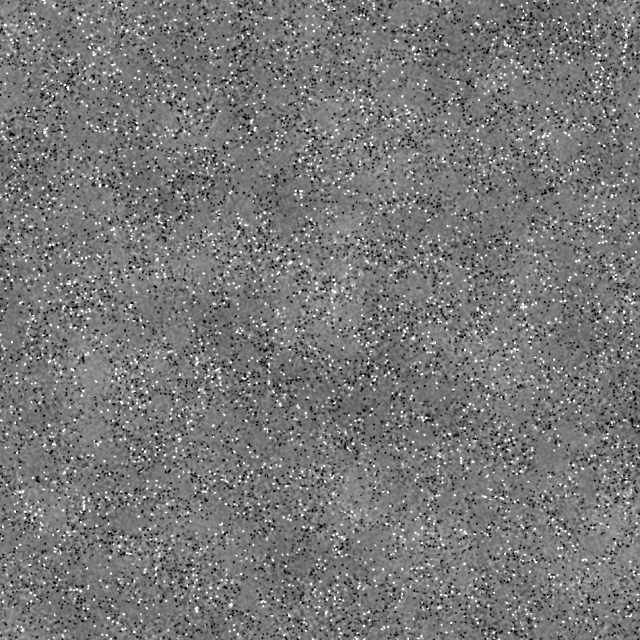
A Shadertoy shader for this texture:

```glsl
// Grey mineral surface: soft cloudy mottling under a fine grain, strewn with
// tiny dark and light specks. Clouds, grain and speck density come from
// gradient noise; the specks are jittered, slightly oblong points on a grid.

const float BASE_GREY = 0.478;
const float SPECK_CELLS = 310.0;  // speck grid cells per canvas height
const float LIGHT_SHARE = 0.042;  // chance that a cell holds a light speck
const float DARK_SHARE = 0.110;   // chance that a cell holds a dark speck

vec2 hash2(vec2 p, float seed) {
    vec3 q = fract(vec3(p.xyx + seed) * vec3(0.1031, 0.1030, 0.0973));
    q += dot(q, q.yzx + 33.33);
    return fract((q.xx + q.yz) * q.zy);
}

vec2 direction(float turn) {
    return vec2(cos(6.28318 * turn), sin(6.28318 * turn));
}

mat2 rotation(float turn) {
    vec2 d = direction(turn);
    return mat2(d.x, d.y, -d.y, d.x);
}

vec2 gradientAt(vec2 cell, float seed) {
    return direction(hash2(cell, seed).x);
}

// Gradient noise, roughly -0.7 to 0.7
float gradientNoise(vec2 p, float seed) {
    vec2 cell = floor(p);
    vec2 f = p - cell;
    vec2 u = f * f * f * (f * (f * 6.0 - 15.0) + 10.0);
    vec2 e = vec2(1.0, 0.0);
    float a = dot(gradientAt(cell, seed), f);
    float b = dot(gradientAt(cell + e.xy, seed), f - e.xy);
    float c = dot(gradientAt(cell + e.yx, seed), f - e.yx);
    float d = dot(gradientAt(cell + e.xx, seed), f - e.xx);
    return mix(mix(a, b, u.x), mix(c, d, u.x), u.y);
}

float fbm(vec2 p, float seed, int octaves) {
    float sum = 0.0;
    float amplitude = 1.0;
    for (int i = 0; i < octaves; i++) {
        sum += amplitude * gradientNoise(p, seed + float(i) * 7.0);
        p = mat2(1.6, 1.2, -1.2, 1.6) * p;
        amplitude *= 0.64;
    }
    return sum;
}

// Relative amount of grit: calm patches near 0.25, crowded ones near 1.65
float gritDensity(vec2 uv) {
    float patches = gradientNoise(uv * 30.0, 41.0) + 0.4 * gradientNoise(uv * 11.0, 53.0);
    return mix(0.25, 1.65, smoothstep(-0.5, 0.4, patches));
}

// Signed brightness of one cell's speck: positive light, negative dark, 0 none
float speckTone(vec2 cell, float density) {
    float kind = hash2(cell, 17.0).x;
    float strength = hash2(cell, 97.0).y;
    if (kind < LIGHT_SHARE * density) return mix(0.20, 1.10, strength);
    if (kind > 1.0 - DARK_SHARE * density) return -mix(0.10, 0.65, strength);
    return 0.0;
}

// Sum of the soft oblong specks in the surrounding cells
float specks(vec2 uv, float cells) {
    vec2 p = uv * cells;
    vec2 home = floor(p);
    float sum = 0.0;
    for (int y = -1; y <= 1; y++) {
        for (int x = -1; x <= 1; x++) {
            vec2 cell = home + vec2(x, y);
            float tone = speckTone(cell, gritDensity((cell + 0.5) / cells));
            vec2 center = cell + mix(vec2(0.05), vec2(0.95), hash2(cell, 29.0));
            vec2 shape = hash2(cell, 83.0);
            float stretch = mix(1.0, 1.25, shape.y);
            vec2 offset = rotation(shape.x) * (p - center) / 0.48;
            offset *= vec2(stretch, 1.0 / stretch);
            sum += tone * exp(-dot(offset, offset));
        }
    }
    return sum;
}

void mainImage(out vec4 fragColor, in vec2 fragCoord) {
    vec2 uv = fragCoord / iResolution.y;

    // Broad cloudy mottling
    float clouds = 0.092 * fbm(uv * 5.0 + 3.7, 5.0, 5);

    // Fine grain on turned lattices, weaker in the calm patches
    float grain = 0.17 * gradientNoise(rotation(0.09) * uv * 97.0, 61.0)
                + 0.26 * gradientNoise(rotation(0.17) * uv * 190.0, 71.0);
    grain *= mix(0.25, 1.25, 0.5 * gritDensity(uv));

    float grey = BASE_GREY + clouds + grain + specks(uv, SPECK_CELLS);
    fragColor = vec4(vec3(clamp(grey, 0.03, 1.0)), 1.0);
}
```
